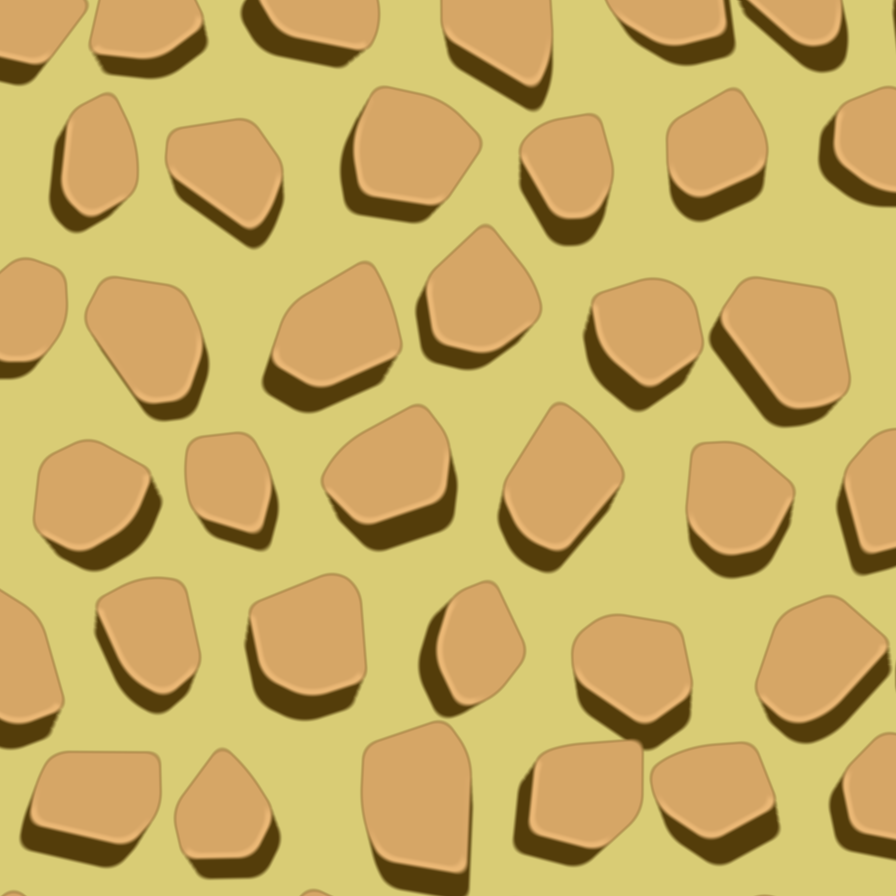
Give the GLSL for this texture, as a Shadertoy shader.

```glsl
const vec3 GROUND = vec3(0.85, 0.80, 0.46);
const vec3 STONE = vec3(0.84, 0.65, 0.40);
const vec3 RIM = vec3(0.92, 0.72, 0.46);
const vec3 SIDE = vec3(0.33, 0.24, 0.04);
const float CELL = 0.18;         // spacing of the stones
const float JITTER = 0.045;      // scatter of the stone centres
const float RADIUS = 0.060;      // mean stone radius
const float MAX_STRETCH = 1.28;  // longest stone proportion
const float ROUNDING = 0.016;    // corner softness
const float DEPTH = 0.031;       // height of the dark side
const float TAPER = 0.003;       // narrowing of the side towards its foot
const float RIM_WIDTH = 0.009;
const float EDGE_BLUR = 0.0028;
const int FACETS = 6;
const int SIDE_STEPS = 4;
const float TAU = 6.2831853;

float hash(vec2 p, float seed) {
    vec3 q = fract(vec3(p.xyx + seed * 7.31) * vec3(0.1031, 0.1030, 0.0973));
    q += dot(q, q.yzx + 33.33);
    return fract((q.x + q.y) * q.z);
}

float smoothMax(float a, float b, float k) {
    float h = max(k - abs(a - b), 0.0) / k;
    return max(a, b) + 0.25 * h * h * k;
}

// Rounded polygon whose facets touch a rotated ellipse
float stoneDistance(vec2 p, vec2 id) {
    float turn = TAU * hash(id, 1.0);
    float stretch = mix(1.0, MAX_STRETCH, hash(id, 2.0));
    float radius = RADIUS * mix(0.88, 1.1, hash(id, 3.0));
    vec2 axes = radius * vec2(stretch, 1.0 / stretch);
    p = mat2(cos(turn), -sin(turn), sin(turn), cos(turn)) * p;
    float d = -1.0;
    for (int i = 0; i < FACETS; i++) {
        float k = float(i);
        float angle = (k + 0.7 * hash(id, 10.0 + k)) * TAU / float(FACETS);
        vec2 normal = vec2(cos(angle), sin(angle));
        float reach = length(normal * axes) * mix(0.84, 1.12, hash(id, 20.0 + k));
        d = smoothMax(d, dot(p, normal) - reach, ROUNDING);
    }
    return d;
}

float coverage(float d, float blur) {
    return 1.0 - smoothstep(-blur, blur, d);
}

vec3 paintStone(vec3 color, vec2 p, vec2 id, float blur) {
    float lean = -0.25 * TAU + 1.5 * (hash(id, 4.0) - 0.62);
    vec2 drop = DEPTH * mix(0.8, 1.15, hash(id, 5.0)) * vec2(cos(lean), sin(lean));
    float top = stoneDistance(p, id);

    // Dark side: the outline swept along the drop
    float side = top;
    for (int i = 1; i <= SIDE_STEPS; i++) {
        float t = float(i) / float(SIDE_STEPS);
        side = min(side, stoneDistance(p - drop * t, id) + TAPER * t);
    }
    color = mix(color, SIDE, coverage(side, blur));

    // Flat top with a light rim along the edge above the side
    float slope = (stoneDistance(p + 0.15 * drop, id) - top) / (0.15 * length(drop));
    float rim = smoothstep(-RIM_WIDTH, -0.4 * RIM_WIDTH, top) * smoothstep(0.1, 0.5, slope);
    return mix(color, mix(STONE, RIM, rim), coverage(top, blur));
}

void mainImage(out vec4 fragColor, in vec2 fragCoord) {
    vec2 uv = fragCoord / iResolution.y;
    float blur = max(EDGE_BLUR, 0.75 / iResolution.y);
    vec3 color = GROUND;

    // Staggered rows, painted from top to bottom
    for (int j = 1; j >= -1; j--) {
        float row = floor(uv.y / CELL) + float(j);
        float stagger = 0.5 * mod(row, 2.0);
        float column = floor(uv.x / CELL - stagger);
        for (int i = -1; i <= 1; i++) {
            vec2 id = vec2(column + float(i), row);
            vec2 scatter = vec2(hash(id, 6.0), hash(id, 7.0)) - 0.5;
            vec2 center = (id + vec2(0.5 + stagger, 0.55)) * CELL + JITTER * scatter;
            color = paintStone(color, uv - center, id + 40.0, blur);
        }
    }
    fragColor = vec4(color, 1.0);
}
```
